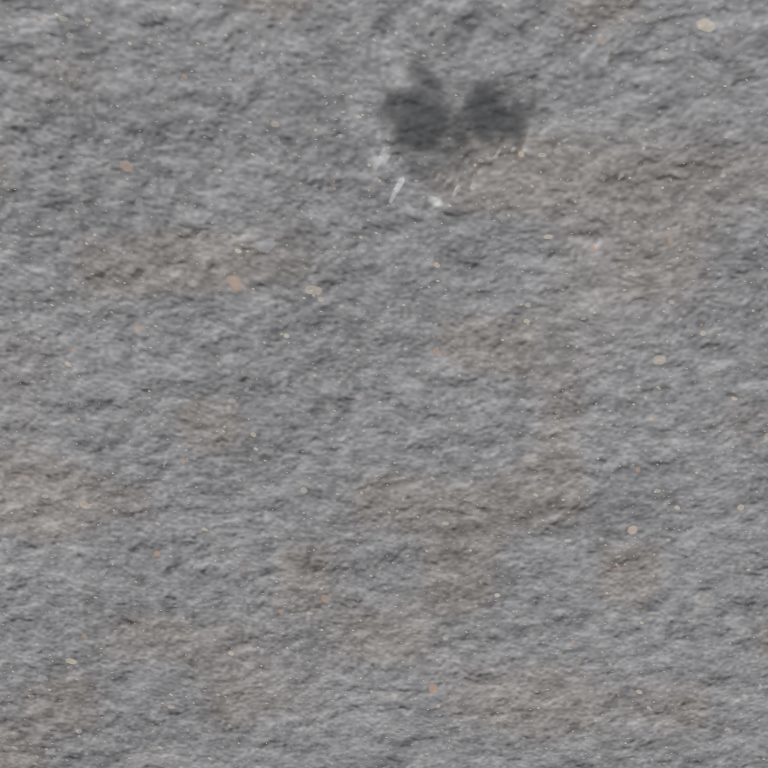
Give the GLSL for this texture, as a WebGL 1 fragment shader.

```glsl
precision highp float;
// Weathered grey asphalt seen at a slant, with pale grit and one dark pit.
uniform vec2 u_resolution;

const vec3 ASPHALT = vec3(0.522, 0.519, 0.525);
const vec3 STAIN = vec3(0.545, 0.510, 0.475);
const vec3 PIT = vec3(0.325, 0.328, 0.332);
const vec3 CREAM = vec3(0.80, 0.75, 0.67);
const vec3 RUST = vec3(0.69, 0.58, 0.51);
const vec3 SLATE = vec3(0.64, 0.64, 0.66);

float hash(vec2 p) {
  vec3 q = fract(p.xyx * 0.1031);
  q += dot(q, q.yzx + 33.33);
  return fract((q.x + q.y) * q.z);
}

float noise(vec2 p) {
  vec2 cell = floor(p), f = fract(p);
  f = f * f * (3.0 - 2.0 * f);
  float low = mix(hash(cell), hash(cell + vec2(1.0, 0.0)), f.x);
  float high = mix(hash(cell + vec2(0.0, 1.0)), hash(cell + 1.0), f.x);
  return mix(low, high, f.y);
}

vec2 rotate(vec2 p, float angle) {
  float c = cos(angle), s = sin(angle);
  return vec2(c * p.x - s * p.y, s * p.x + c * p.y);
}

// Grain shrinks towards the bottom of the canvas.
vec2 groundPlane(vec2 uv) {
  float spread = mix(1.45, 1.0, uv.y);
  return vec2((uv.x - 0.5) * spread, uv.y * (1.75 - 0.35 * uv.y));
}

// Bumpy surface, slightly longer across than down.
float height(vec2 p) {
  vec2 q = p * vec2(19.0, 26.0);
  float sum = 0.0, amplitude = 0.5;
  for (int i = 0; i < 4; i++) {
    sum += amplitude * noise(q);
    q = rotate(q, 0.2) * 1.9 + 17.3;
    amplitude *= 0.62;
  }
  return sum;
}

// Scattered angular stones: x is coverage, y a random value per stone.
vec2 stones(vec2 p, float cells, float share, float softness) {
  vec2 g = p * cells, cell = floor(g);
  vec2 centre = 0.3 + 0.4 * vec2(hash(cell + 3.1), hash(cell + 7.7));
  float pick = hash(cell + 13.9), kind = hash(cell + 29.3);
  vec2 d = rotate(fract(g) - centre, (kind - 0.5) * 2.4);
  d.y *= 1.2 + 0.8 * hash(cell + 41.7);
  float facet = max(abs(d.x) + 0.4 * abs(d.y), abs(d.y) + 0.2 * d.x);
  float dist = mix(length(d), facet, 0.6);
  float size = hash(cell + 53.2);
  float radius = mix(0.08, 0.23, size * size);
  float cover = 1.0 - smoothstep(radius - softness, radius + softness, dist);
  return vec2(cover * step(pick, share), kind);
}

vec3 stoneColour(float kind) {
  vec3 colour = mix(SLATE, CREAM, smoothstep(0.25, 0.65, kind));
  return mix(colour, RUST, smoothstep(0.80, 0.92, kind));
}

vec3 addStones(vec3 base, vec2 stone, float opacity) {
  float strength = opacity * mix(0.55, 1.0, fract(stone.y * 7.0));
  return mix(base, stoneColour(stone.y), stone.x * strength);
}

// Distance to the ragged pit, made of two overlapping lobes.
float pitDistance(vec2 uv) {
  float left = length((uv - vec2(0.562, 0.850)) * vec2(1.0, 0.75)) - 0.045;
  float right = length((uv - vec2(0.640, 0.866)) * vec2(0.8, 1.2)) - 0.042;
  float ragged = 0.055 * (noise(uv * 24.0) - 0.5) + 0.03 * (noise(uv * 65.0) - 0.5);
  return min(left, right) + ragged;
}

void main() {
  vec2 uv = gl_FragCoord.xy / u_resolution;
  vec2 p = groundPlane(uv);
  p += 0.008 * (vec2(noise(p * 15.0), noise(p * 15.0 + 40.0)) - 0.5);

  // Light from above, with extra shade in the creases.
  float relief = height(p) - height(p + vec2(-0.002, 0.005));
  float crease = smoothstep(0.07, 0.20, -relief);
  float light = 0.56 * relief - 0.06 * crease;

  // Mottling and fine grain.
  light += 0.06 * (noise(p * 9.0) - 0.5);
  light += 0.09 * (noise(p * vec2(45.0, 62.0) + 5.0) - 0.5);
  light += 0.10 * (noise(p * vec2(150.0, 185.0) + 9.0) - 0.5);

  float stain = smoothstep(0.55, 0.85, noise(p * 7.0 + 21.0));
  vec3 colour = mix(ASPHALT, STAIN, 0.45 * stain) + light;

  // Grit from fine specks to a few larger stones.
  colour = addStones(colour, stones(p, 78.0, 0.34, 0.09), 0.75);
  colour = addStones(colour, stones(p + 3.7, 34.0, 0.14, 0.05), 0.70);
  colour = addStones(colour, stones(p + 8.2, 15.0, 0.10, 0.03), 0.75);

  // Smooth dark pit with a pale broken lower rim.
  float d = pitDistance(uv);
  float pit = 1.0 - smoothstep(-0.025, 0.022, d);
  float rim = smoothstep(0.0, 0.02, d) * (1.0 - smoothstep(0.02, 0.05, d));
  rim *= 1.0 - smoothstep(0.79, 0.85, uv.y);
  float flecks = smoothstep(0.55, 0.85, noise(rotate(uv, 0.5) * vec2(130.0, 75.0)));
  colour = mix(colour, PIT + 0.45 * light, 0.93 * pit);
  colour += 0.20 * rim * flecks;

  gl_FragColor = vec4(clamp(colour, 0.0, 1.0), 1.0);
}
```
